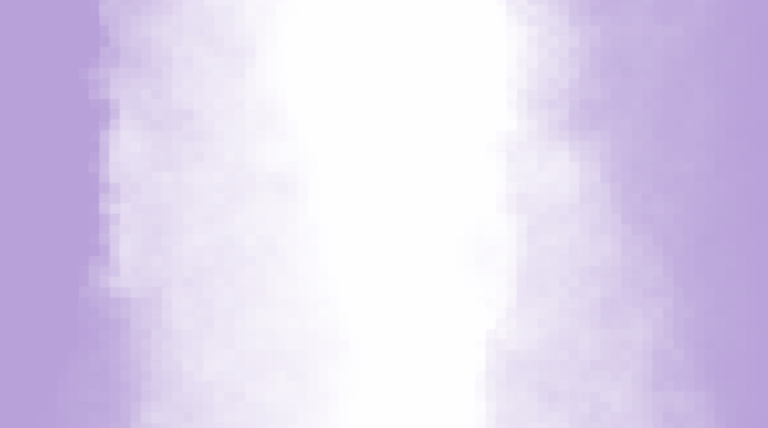
Give the GLSL for this background, as a Shadertoy shader.

```glsl
const vec3 VIOLET = vec3(0.72, 0.63, 0.85);
const vec3 WHITE = vec3(0.998, 0.997, 1.0);

float hash(vec2 p) {
    vec3 q = fract(vec3(p.xyx) * 0.1031);
    q += dot(q, q.yzx + 33.33);
    return fract((q.x + q.y) * q.z);
}

float noise(vec2 p) {
    vec2 i = floor(p), f = fract(p);
    f = f * f * (3.0 - 2.0 * f);
    return mix(mix(hash(i), hash(i + vec2(1, 0)), f.x),
               mix(hash(i + vec2(0, 1)), hash(i + vec2(1, 1)), f.x), f.y);
}

// Layered noise centred on zero
float cloud(vec2 p) {
    float sum = 0.0, gain = 0.5;
    for (int i = 0; i < 4; i++) {
        sum += gain * (noise(p) - 0.5);
        p = mat2(1.6, 1.2, -1.2, 1.6) * p + 7.3;
        gain *= 0.58;
    }
    return sum;
}

float puff(vec2 p, vec2 centre, vec2 radius) {
    vec2 d = (p - centre) / radius;
    return exp(-dot(d, d));
}

// Straight fall from one at a to zero at b
float fall(float a, float b, float x) {
    return clamp((b - x) / (b - a), 0.0, 1.0);
}

// Violet bank on the left: a firm edge, then a long fading haze
float leftBank(float x, float y) {
    float edge = 0.138 - 0.012 * smoothstep(0.6, 1.0, y);
    float soft = 0.025 + 0.075 * smoothstep(0.45, 0.0, y);
    float haze = mix(0.48, 0.385, smoothstep(0.0, 0.9, y));
    float top = smoothstep(0.5, 1.0, y);
    float ends = 0.24 * top + 0.17 * smoothstep(0.42, 0.2, y);
    return 0.50 * (1.0 - smoothstep(edge - soft, edge + soft, x))
         + 0.50 * fall(edge - 0.02, haze, x)
         + ends * puff(vec2(x, 0.0), vec2(0.17, 0.0), vec2(0.065, 1.0))
         + 0.08 * top * puff(vec2(x, 0.0), vec2(0.29, 0.0), vec2(0.05, 1.0));
}

// Violet bank on the right: its dense part recedes toward the bottom
float rightBank(float x, float y) {
    float haze = 0.61 + 0.03 * smoothstep(0.0, 0.6, y);
    float dense = mix(0.90, 0.75, y);
    return 0.27 * smoothstep(haze, haze + 0.06, x)
         + 0.20 * smoothstep(haze + 0.03, haze + 0.19, x)
         + 0.33 * smoothstep(dense - 0.09, dense + 0.05, x)
         + 0.18 * smoothstep(0.82, 1.0, x);
}

void mainImage(out vec4 fragColor, in vec2 fragCoord) {
    float aspect = iResolution.x / iResolution.y;

    // Mosaic of flat cells with narrow smooth joints
    vec2 grid = fragCoord / iResolution.y * 41.0;
    vec2 cell = floor(grid) + smoothstep(0.34, 0.66, fract(grid));
    vec2 uv = mix(grid, cell, 0.9) / (41.0 * vec2(aspect, 1.0));
    vec2 p = uv * vec2(aspect, 1.0);

    // Ragged cloud borders
    float x = uv.x + 0.06 * cloud(p * 11.0 + 3.0);
    float amount = leftBank(x, uv.y) + rightBank(x, uv.y);

    // Pale and dark billows
    amount -= 0.14 * puff(uv, vec2(0.17, 0.67), vec2(0.025, 0.07));
    amount -= 0.09 * puff(uv, vec2(0.16, 0.45), vec2(0.03, 0.09));
    amount -= 0.10 * puff(uv, vec2(0.73, 0.59), vec2(0.06, 0.06));
    amount -= 0.06 * puff(uv, vec2(0.68, 0.23), vec2(0.03, 0.06));
    amount += 0.10 * puff(uv, vec2(0.74, 0.73), vec2(0.05, 0.08));
    amount += 0.09 * puff(uv, vec2(0.375, 0.56), vec2(0.025, 0.05));
    amount += 0.07 * puff(uv, vec2(0.635, 0.41), vec2(0.03, 0.07));

    // Mottling fades in the solid violet and in the white
    amount = clamp(amount, 0.0, 1.0);
    float middle = amount * (1.0 - amount);
    amount += 0.8 * middle * cloud(p * 14.0);
    amount += 0.22 * middle * (noise(cell) - 0.5);

    fragColor = vec4(mix(WHITE, VIOLET, clamp(amount, 0.0, 1.0)), 1.0);
}
```
